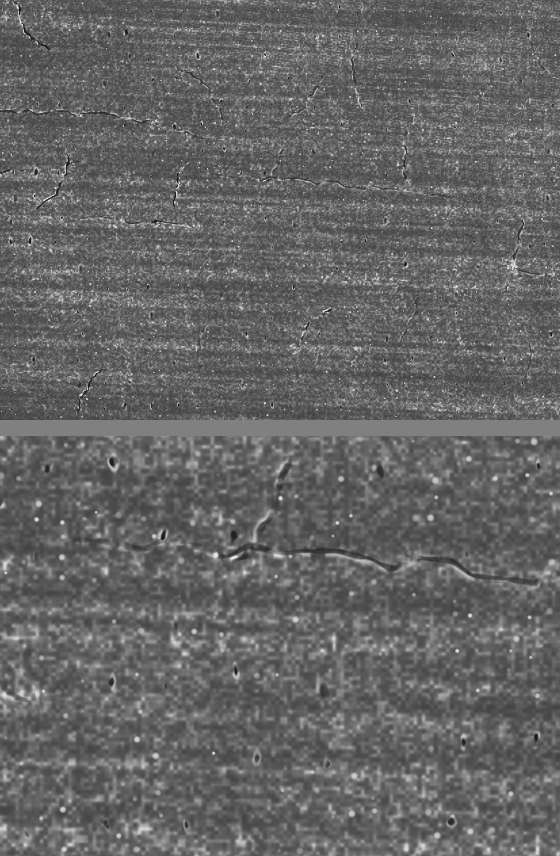
Top, the full canvas; bottom, a detail of the centre.
Give the GLSL for this texture, as a WebGL 2 fragment shader.

```glsl
#version 300 es
precision highp float;

#define TONE_FLOOR 0.23
#define TONE_GAIN 0.137
#define TONE_CURVE 0.49
#define STREAK_TILT 0.04
#define GRAIN_CELLS 310.0
#define DOT_CELLS 64.0
#define DOT_SHARE 0.38
#define PIT_CELLS 18.0
#define PIT_SHARE 0.42
#define CRACK_WIDTH 0.0019
#define PIT_SHADE 0.09
#define RIM_SHADE 0.92

uniform vec2 u_resolution;
out vec4 fragColor;

float hash(vec2 p) {
  return fract(sin(dot(p, vec2(127.1, 311.7))) * 43758.5);
}

vec2 hash2(vec2 p) {
  return vec2(hash(p), hash(p + 57.3));
}

float noise(vec2 p) {
  vec2 cell = floor(p), f = fract(p);
  f = f * f * (3.0 - 2.0 * f);
  float low = mix(hash(cell), hash(cell + vec2(1, 0)), f.x);
  float high = mix(hash(cell + vec2(0, 1)), hash(cell + vec2(1, 1)), f.x);
  return mix(low, high, f.y);
}

// Value noise rescaled to about zero mean and unit deviation
float grain(vec2 p) {
  return (noise(p) - 0.5) * 4.7;
}

// Broken crack profile: x = dark core, y = bright edge, z = speckled halo
vec3 crackProfile(float d, float along, float strength, float seed, vec2 p) {
  float width = CRACK_WIDTH * (0.4 + 1.2 * noise(vec2(along * 110.0, seed)));
  float gaps = smoothstep(0.3, 0.5, noise(vec2(along * 65.0, seed + 9.0)));
  float core = gaps * (1.0 - smoothstep(width * 0.5, width * 1.5, abs(d)));
  float side = hash(vec2(seed, 4.0)) < 0.5 ? -1.0 : 1.0;
  float offset = (d - side * 0.0028) / 0.0024;
  float ragged = smoothstep(0.35, 0.75, noise(p * 170.0 + seed));
  float edge = exp(-offset * offset) * ragged;
  edge += 0.6 * exp(-abs(d) / 0.006) * smoothstep(0.62, 0.85, noise(p * 190.0 - seed));
  return strength * vec3(core, edge, exp(-abs(d) / 0.011));
}

// Short bent cracks on a jittered grid
vec3 shortCracks(vec2 p) {
  vec3 sum = vec3(0.0);
  for (int i = 0; i < 15; i++) {
    float seed = float(i) + 3.0;
    vec2 jitter = hash2(vec2(seed, 1.7)), shape = hash2(vec2(seed, 8.2));
    vec2 q = p - (vec2(i % 5, i / 5) + 0.15 + 0.7 * jitter) * vec2(0.267, 0.333);
    float angle = (shape.x - 0.5) * 1.5;
    q = mat2(cos(angle), sin(angle), -sin(angle), cos(angle)) * q;
    float reach = mix(0.035, 0.11, shape.y);
    float bend = (hash(vec2(seed, 5.1)) - 0.5) * 9.0;
    float wobble = (noise(vec2(q.y * 38.0, seed)) - 0.5) * 0.013
                 + (noise(vec2(q.y * 140.0, seed)) - 0.5) * 0.005;
    float fade = 1.0 - smoothstep(reach * 0.7, reach, abs(q.y));
    float strength = fade * mix(0.4, 1.0, hash(vec2(seed, 2.9)));
    sum += crackProfile(q.x + bend * q.y * q.y + wobble, q.y, strength, seed, p);
  }
  return sum;
}

// Long, faint, wandering veins across the surface
vec3 longVeins(vec2 p) {
  vec3 sum = vec3(0.0);
  for (int i = 0; i < 3; i++) {
    float seed = float(i) * 7.0 + 31.0;
    float height = 0.47 + 0.13 * float(i) - 0.09 * p.x
                 + 0.08 * (noise(vec2(p.x * 4.0, seed)) - 0.5)
                 + 0.012 * (noise(vec2(p.x * 45.0, seed)) - 0.5);
    float strength = 0.65 * smoothstep(0.35, 0.7, noise(vec2(p.x * 3.0, seed + 2.0)));
    sum += crackProfile(p.y - height, p.x, strength, seed, p);
  }
  return sum;
}

// Upright pits with ragged rims: x = dark hole, y = bright rim
vec2 pits(vec2 p) {
  vec2 cell = floor(p * PIT_CELLS), seed = hash2(cell + 3.1);
  vec2 q = (fract(p * PIT_CELLS) - 0.3 - 0.4 * seed) / PIT_CELLS;
  q += (vec2(noise(p * 150.0), noise(p * 150.0 + 40.0)) - 0.5) * 0.004;
  float size = mix(0.6, 1.5, pow(hash(cell + 6.4), 3.0));
  float r = length(q / (size * vec2(0.0026, 0.0052)));
  float present = step(hash(cell + 11.8), PIT_SHARE) * mix(0.35, 1.0, seed.y);
  float rim = exp(-pow((r - 1.5) / 0.6, 2.0)) * smoothstep(0.35, 0.85, noise(p * 170.0));
  return present * vec2(1.0 - smoothstep(0.5, 1.2, r), rim * 0.8);
}

// Tiny bright specks, most of them faint
float dots(vec2 p) {
  vec2 cell = floor(p * DOT_CELLS);
  vec2 q = (fract(p * DOT_CELLS) - 0.2 - 0.6 * hash2(cell + 1.3)) / DOT_CELLS;
  float radius = mix(0.0012, 0.0028, hash(cell + 7.7));
  float level = step(hash(cell + 4.6), DOT_SHARE) * mix(0.12, 0.9, pow(hash(cell + 9.2), 2.0));
  return level * (1.0 - smoothstep(radius * 0.4, radius * 1.4, length(q)));
}

// Dark, slightly tilted polishing scratches
float scratches(vec2 p) {
  float sum = 0.0;
  for (int i = 0; i < 6; i++) {
    float seed = float(i) + 0.5;
    float height = (seed + 0.6 * (hash(vec2(seed, 3.3)) - 0.5)) / 6.0;
    float d = p.y - height + STREAK_TILT * p.x * hash(vec2(seed, 6.1)) * 1.5;
    sum += exp(-pow(d / 0.0026, 2.0)) * noise(vec2(p.x * 3.0, seed * 9.0));
  }
  return sum;
}

void main() {
  vec2 p = gl_FragCoord.xy / u_resolution.y;
  float row = p.y + STREAK_TILT * p.x;
  vec3 cracks = min(shortCracks(p) + longVeins(p), 1.0);
  vec2 holes = pits(p);

  // Grain, horizontal streaks and upright mottling
  float z = 0.66 * grain(p * GRAIN_CELLS) + 0.33 * grain(p * 140.0);
  z += 0.36 * grain(vec2(p.x * 2.0, row * 150.0));
  z += mix(0.34, 0.12, p.y) * grain(vec2(p.x * 0.8, row * 42.0));
  z += 0.18 * grain(p * vec2(14.0, 7.0));
  float mottle = smoothstep(0.55, 0.9, noise(p * vec2(58.0, 30.0)));
  z += (mottle + cracks.z) * (0.35 + 0.6 * grain(p * 210.0 + 17.0));
  z -= 1.1 * scratches(p);

  // Skewed tone curve, then the sharp marks
  float shade = TONE_FLOOR + TONE_GAIN * exp(TONE_CURVE * clamp(z, -4.0, 3.0));
  shade = mix(shade, RIM_SHADE, clamp(dots(p) + holes.y + cracks.y, 0.0, 1.0));
  shade = mix(shade, PIT_SHADE, clamp(holes.x + cracks.x, 0.0, 1.0));
  fragColor = vec4(vec3(shade), 1.0);
}
```
